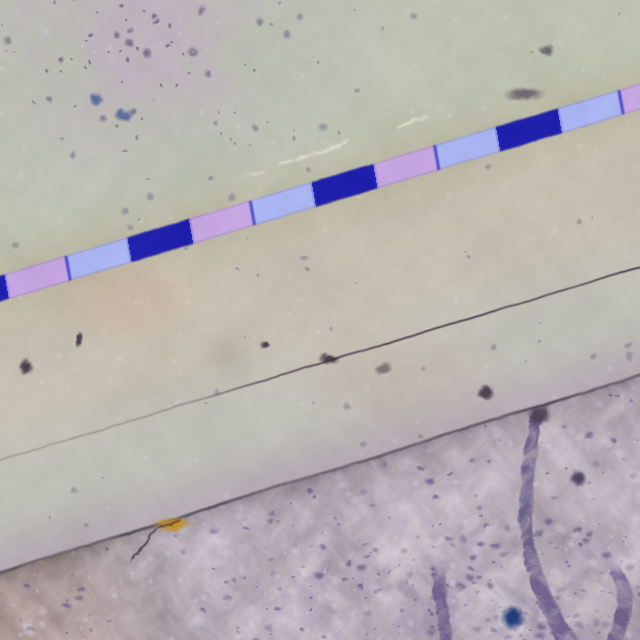
Give the GLSL for this texture, as a three.js fragment shader.

```glsl
// Worn concrete crossed by a slanted strip of coloured tiles, a hairline crack and a step
// down to a stained floor. Sloped lines split the surfaces; layered sines tint them,
// and cellular noise scatters the pits and flecks.
varying vec2 vUv;

// Sloped lines: height at the left edge, rise across the canvas
const vec2 TAPE = vec2(.549, .3);
const vec2 CRACK = vec2(.281, .302);
const vec2 STEP = vec2(.1055, .309);
const float TAPE_HALF = .0205;
const float TILE_START = .0104;
const float TILE_WIDTH = .096;
const float SOFT = .0027;
const float ROUGHNESS = .0045;

const vec3 GREEN_GREY = vec3(.74, .76, .7);
const vec3 WARM_GREY = vec3(.77, .75, .7);
const vec3 COOL_GREY = vec3(.745, .745, .715);
const vec3 MAUVE = vec3(.735, .695, .735);
const vec3 BROWN = vec3(.67, .6, .59);
const vec3 STAIN = vec3(.42, .37, .54);
const vec3 DARK = vec3(.23, .18, .25);
const vec3 PINK_TILE = vec3(.775, .65, .88);
const vec3 PALE_TILE = vec3(.665, .71, .945);
const vec3 BLUE_TILE = vec3(.115, .12, .67);
const vec3 PAINT_BLUE = vec3(.13, .22, .47);
const vec3 YELLOW = vec3(.76, .56, .15);

vec2 hash2(vec2 p) {
  p = vec2(dot(p, vec2(127.1, 311.7)), dot(p, vec2(269.5, 183.3)));
  return fract(sin(p) * 43758.5);
}

// Layered, warped sines, about -1 to 1
float waves(vec2 p) {
  float sum = 0., amp = .5;
  for (int i = 0; i < 4; i++) {
    p += .6 * sin(p.yx * 1.3 + float(i));
    sum += amp * sin(p.x) * cos(p.y);
    p = mat2(1.5, 1.1, -1.1, 1.5) * p + 2.3;
    amp *= .62;
  }
  return sum;
}

// Soft cellular spots of random size; density is the share of cells filled
float specks(vec2 p, float density) {
  float mask = 0.;
  for (int k = 0; k < 9; k++) {
    vec2 id = floor(p) + vec2(mod(float(k), 3.), floor(float(k) / 3.)) - 1.;
    vec2 rnd = hash2(id + 31.7);
    float radius = .15 + .45 * rnd.y * rnd.y;
    float d = length(p - id - hash2(id));
    mask = max(mask, step(rnd.x, density) * (1. - smoothstep(radius * .15, radius, d)));
  }
  return mask;
}

float line(float d, float halfWidth) {
  return 1. - smoothstep(halfWidth - SOFT, halfWidth + SOFT, abs(d));
}

float glow(vec2 p, float x, float y, vec2 size) {
  vec2 q = (p - vec2(x, y)) / size;
  return exp(-dot(q, q));
}

float blot(vec2 p, float x, float y, float w, float h) {
  return 1. - smoothstep(.3, 1.2, length((p - vec2(x, y)) / vec2(w, h)));
}

float above(vec2 p, vec2 slope) {
  return p.y - slope.x - slope.y * p.x;
}

void main() {
  vec2 p = vUv;
  float mottle = waves(p * 17.), fine = waves(p * 75. + 4.);
  vec2 rough = p + ROUGHNESS * vec2(fine, waves(p * 90. + 9.));
  float tape = above(p, TAPE);
  float crack = above(p, CRACK) - .002 * waves(vec2(p.x * 28., 1.));
  float ledge = above(p, STEP) - .0012 * sin(p.x * 19.) - .001 * fine;

  // Slab tints
  vec3 col = mix(WARM_GREY, GREEN_GREY, smoothstep(-.08, .1, tape));
  col = mix(COOL_GREY, col, smoothstep(-.06, .08, crack));
  col = mix(MAUVE * .95, col, .2 + .8 * smoothstep(0., .1, ledge));
  float worn = glow(p, .2, .94, vec2(.21, .16));
  col = mix(col, MAUVE, clamp(worn * (.9 + .9 * mottle), 0., 1.));
  col += vec3(.02, -.025, -.03) * (glow(p, .2, .53, vec2(.11, .06)) + glow(p, .62, .41, vec2(.12, .06)));
  col -= vec3(.04, .06, .1) * exp(-abs(tape) * 26.) + .045 * glow(p, .355, .445, vec2(.035));

  // Pits and pale scuffs on the slab
  col = mix(col, STAIN * .85, specks(rough * 58., .03 + .25 * worn) * (.35 + .35 * worn));
  col = mix(col, vec3(.88), .22 * specks(rough * 75. + 7., .06));
  float scuff = line(above(rough, vec2(.603, .32)), .003) * (1. - smoothstep(.11, .16, abs(p.x - .53)));
  col = mix(col, vec3(.87, .85, .79), scuff * smoothstep(-.25, .25, waves(p * 36.)));

  // Lower floor with flecks and running stains
  vec3 ground = mix(BROWN, MAUVE, smoothstep(0., .4, p.x + .3 * p.y)) + .07 * mottle + .04 * fine;
  float heavy = smoothstep(.2, .65, p.x) * (1. - smoothstep(.06, .28, p.y));
  float clump = smoothstep(-.3, .4, waves(p * 33. + 2.));
  ground = mix(ground, STAIN, (.35 + .4 * clump) * specks(rough * vec2(50., 66.), .15 + .35 * heavy));
  ground = mix(ground, STAIN, .22 * heavy * clump);
  ground = mix(ground, vec3(.82, .8, .85), .45 * specks(rough * 48. + 3., .28));
  float bend = p.y - .2;
  float runX = .822 + bend * bend * (bend < 0. ? 1.62 : .8);
  float low = 1. - smoothstep(.095, .125, rough.y);
  float runs = line(rough.x - runX, .017 - .007 * smoothstep(0., .15, p.y));
  runs = max(runs, low * line(rough.x - .697 + .12 * p.y, .01));
  runs = max(runs, low * line(rough.x - .96 - .016 * sin(p.y * 27.), .012));
  ground = mix(ground, STAIN, runs * clamp(.7 + .7 * fine, .25, .95));
  ground = mix(ground, PAINT_BLUE, blot(rough, .803, .034, .019, .018));
  ground = mix(ground, STAIN * .75, blot(rough, .903, .254, .014, .014));
  col = mix(ground * (1. - .22 * exp(-abs(ledge) * 45.)), col, smoothstep(-SOFT, SOFT, ledge));

  // Dark edge, and a crack that deepens to the right
  float edge = max(line(ledge, .0022) * (.6 + .4 * mottle), .7 * blot(rough, .843, .352, .02, .016));
  col = mix(col, DARK, edge);
  vec3 crackTint = mix(BROWN * .7, DARK, smoothstep(.2, .55, p.x));
  col = mix(col, crackTint, line(crack, .0012) * (mix(.4, .95, smoothstep(0., .6, p.x)) + .25 * mottle));

  // Larger marks
  float marks = blot(rough, .514, .439, .016, .007) + blot(rough, .124, .47, .006, .011);
  marks += blot(rough, .04, .427, .01, .014) + blot(rough, .414, .463, .008, .006);
  marks += blot(rough, .759, .388, .014, .012) + .6 * blot(rough, .6, .424, .014, .01);
  marks += .7 * (blot(rough, .855, .923, .011, .01) + blot(rough, .82, .853, .03, .012));
  col = mix(col, DARK, .85 * min(marks, 1.));
  float blues = blot(rough, .15, .845, .011, .011) + blot(rough, .193, .82, .014, .009);
  col = mix(col, PAINT_BLUE + .1, .75 * blues);
  col = mix(col, YELLOW, blot(rough, .27, .181, .03, .012));
  float twig = line(above(rough, vec2(-.131, 1.25)), .003) * line(p.x - .225, .02);
  twig = max(twig, line(above(rough, vec2(.096, .325)), .002) * line(p.x - .264, .018));
  col = mix(col, DARK, .7 * twig);

  // Tile strip: pink, pale, blue in turn, the last pair swapped
  float along = (p.x + .17 * tape - TILE_START) / TILE_WIDTH;
  float index = floor(along), seam = floor(along + .5);
  float kind = index > 8.5 ? 10. - index : mod(index, 3.);
  vec3 tile = kind < .5 ? PINK_TILE : (kind < 1.5 ? PALE_TILE : BLUE_TILE);
  float gap = line((along - seam) * TILE_WIDTH, .0022);
  tile = mix(tile, BLUE_TILE + .1, gap * (abs(mod(seam, 3.) - 1.) < .5 ? .85 : .4));
  tile = mix(tile, STAIN, .3 * line(abs(tape) - TAPE_HALF, .002));
  col = mix(col, tile, line(tape + .001 * fine, TAPE_HALF));

  gl_FragColor = vec4(col + .018 * mottle + .012 * fine, 1.);
}
```
